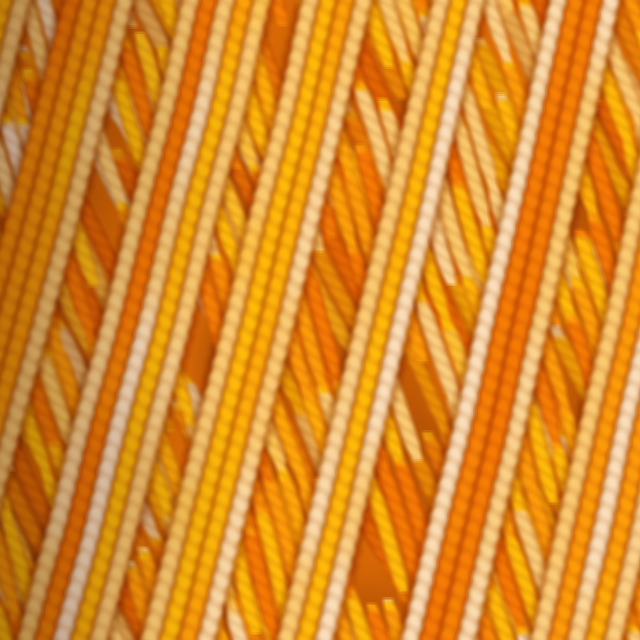
Give the GLSL for this texture, as a Shadertoy shader.

```glsl
// Wound variegated yarn: steep parallel strands over a slanted under layer.

const vec3 PALE = vec3(0.98, 0.87, 0.73);
const vec3 CREAM = vec3(0.98, 0.79, 0.44);
const vec3 GOLD = vec3(1.00, 0.73, 0.04);
const vec3 AMBER = vec3(0.99, 0.61, 0.04);
const vec3 ORANGE = vec3(0.96, 0.48, 0.02);
const vec3 SHADOW_TINT = vec3(0.77, 0.56, 0.34);

const float BAND_PERIOD = 0.2;
const float STRAND_WIDTH = 0.029;

float hash(vec2 p) {
    vec3 q = fract(vec3(p.xyx) * 0.1031);
    q += dot(q, q.yzx + 33.33);
    return fract((q.x + q.y) * q.z);
}

float noise(vec2 p) {
    vec2 cell = floor(p), f = fract(p);
    f = f * f * (3.0 - 2.0 * f);
    float low = mix(hash(cell), hash(cell + vec2(1, 0)), f.x);
    float high = mix(hash(cell + vec2(0, 1)), hash(cell + vec2(1, 1)), f.x);
    return mix(low, high, f.y);
}

// Dye from saturated orange (0) through gold to pale (1).
vec3 dye(float tone) {
    vec3 c = mix(ORANGE, AMBER, smoothstep(0.12, 0.3, tone));
    c = mix(c, GOLD, smoothstep(0.38, 0.52, tone));
    c = mix(c, CREAM, smoothstep(0.66, 0.76, tone));
    return mix(c, PALE, smoothstep(0.82, 0.92, tone));
}

// Round, twisted strand; across runs from -1 to 1.
vec3 shadeStrand(vec3 colour, float across, float along, float twist) {
    float ply = 0.5 + 0.5 * sin(6.2832 * (along * 42.0 + across * twist));
    float roundness = 1.0 - pow(abs(across), 2.6);
    float light = clamp(roundness * (0.8 + 0.35 * ply), 0.0, 1.0);
    return colour * mix(SHADOW_TINT, vec3(1.0), light);
}

// Strands leaning left, broken into short lengths of changing dye.
vec4 underStrands(vec2 p, float lean, float width, float seed) {
    float bend = 0.018 * (noise(p * 5.0 + seed) - 0.5);
    float u = (p.x + lean * p.y + bend) / width;
    float id = floor(u);
    float along = p.y + hash(vec2(id, seed));
    float piece = along / 0.17;
    float part = floor(piece);
    float tone = hash(vec2(id * 3.0 + seed, part + 40.0));
    float nextTone = hash(vec2(id * 3.0 + seed, part + 41.0));
    tone = mix(tone, nextTone, smoothstep(0.85, 1.0, fract(piece)));
    float across = fract(u) * 2.0 - 1.0;
    float present = step(hash(vec2(id + 70.0, part + seed)), 0.78);
    float endGap = min(fract(piece), 1.0 - fract(piece));
    float halfWidth = 0.65 + 0.35 * smoothstep(0.0, 0.2, endGap);
    float cover = present * (1.0 - smoothstep(halfWidth - 0.2, halfWidth, abs(across)));
    return vec4(shadeStrand(dye(tone * 0.96), across, along, 0.45), cover);
}

vec3 underLayer(vec2 p) {
    float depth = noise(p * vec2(14.0, 7.0) + 8.0);
    vec3 colour = mix(vec3(0.66, 0.29, 0.02), vec3(0.91, 0.45, 0.02), depth);
    vec4 deep = underStrands(p, 0.48, 0.031, 11.0);
    vec4 front = underStrands(p, 0.31, 0.028, 29.0);
    colour = mix(colour, deep.rgb * vec3(0.92, 0.83, 0.7), deep.a);
    return mix(colour, front.rgb, front.a);
}

// Dye tone of one strand in a band: pale rims, warm core.
float bandTone(float band, float index, float count) {
    float pick = hash(vec2(band * 7.0 + 31.0, index + 5.0));
    bool rim = index < 0.5 || index > count - 1.5;
    bool paleCore = count > 4.5 && abs(index - 2.0) < 0.5;
    if ((rim && pick < 0.76) || paleCore) return 0.74 + 0.22 * hash(vec2(band + 3.0, index + 17.0));
    return 0.1 + 0.48 * hash(vec2(index + 61.0, band + 23.0));
}

vec3 yarn(vec2 p) {
    // Coordinate across the steep bands, fanning out slightly.
    float s = p.x - (0.275 - 0.05 * p.x) * p.y;
    s += 0.004 * (noise(p * vec2(9.0, 6.0)) - 0.5);
    s += 0.0009 * sin(6.2832 * p.y * 42.0);
    float band = floor(s / BAND_PERIOD);
    float local = s - band * BAND_PERIOD;
    float count = 3.0 + floor(3.0 * hash(vec2(band + 12.0, 4.0)));
    float start = 0.015 + 0.03 * hash(vec2(band + 20.0, 9.0));
    float end = start + count * STRAND_WIDTH;
    float outside = max(start - local, local - end);

    // Under layer, shaded close to each band.
    vec3 under = underLayer(p);
    under *= mix(vec3(0.82, 0.68, 0.5), vec3(1.0), smoothstep(0.0, 0.016, outside));

    float slot = (local - start) / STRAND_WIDTH;
    float index = clamp(floor(slot), 0.0, count - 1.0);
    float across = clamp((slot - index) * 2.0 - 1.0, -1.0, 1.0);
    float tone = bandTone(band, index, count);
    tone += 0.14 * (noise(vec2(index + band * 9.0, p.y * 5.0)) - 0.5);
    vec3 over = shadeStrand(dye(tone), across, p.y + 0.011 * index, 0.3);
    vec3 colour = mix(under, over, 1.0 - smoothstep(-0.002, 0.002, outside));

    // The left side turns away from the light.
    float lit = smoothstep(-0.1, 0.42, p.x + 0.08 * (noise(p * 4.0) - 0.5));
    return colour * mix(vec3(0.72, 0.69, 0.72), vec3(1.0), lit);
}

void mainImage(out vec4 fragColor, in vec2 fragCoord) {
    vec2 uv = fragCoord / iResolution.xy;
    // Soft focus from a small grid of samples.
    vec3 sum = vec3(0.0);
    for (int j = -1; j <= 1; j++)
        for (int i = -1; i <= 1; i++)
            sum += yarn(uv + 0.0026 * vec2(i, j));
    fragColor = vec4(sum / 9.0, 1.0);
}
```
